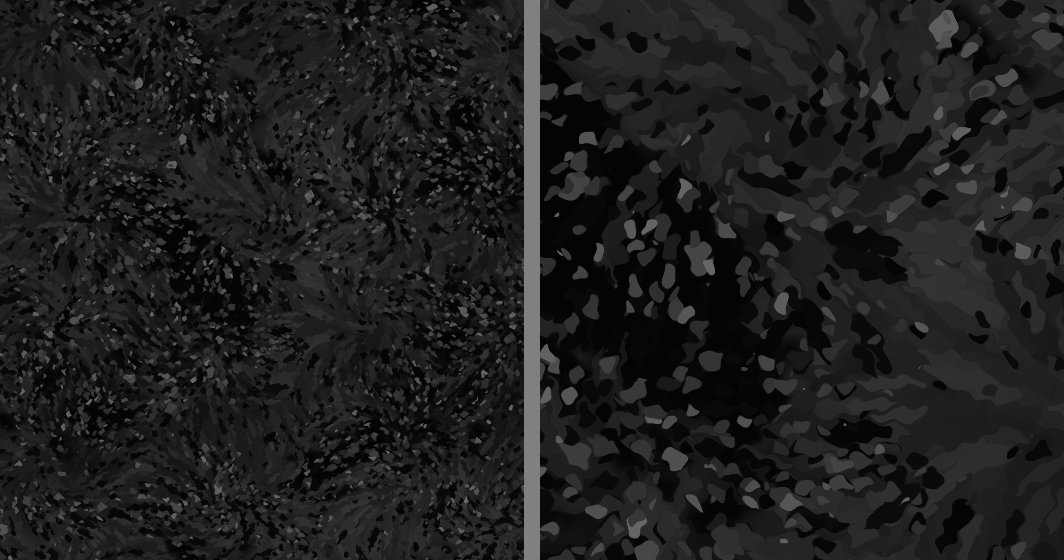
Left, the full canvas; right, a detail of the centre.
Give the GLSL for this texture, as a WebGL 1 fragment shader.

```glsl
precision highp float;
uniform vec2 u_resolution;

const float SHADOW = 0.016;
const float MID_LOW = 0.078;
const float MID_HIGH = 0.188;
const float LIGHT_LOW = 0.18;
const float LIGHT_HIGH = 0.40;
const float TUFTS = 3.8;             // radiating tufts per canvas height
const float SWIRL = 0.55;            // bend of the grain, radians
const float RAGGED = 0.0014;         // roughness of outlines
const vec2 BLADE = vec2(1.05, 0.25); // half sizes, in cells of a layer
const vec2 SLIVER = vec2(0.85, 0.24);
const vec2 CHIP = vec2(0.58, 0.36);

vec2 hash2(vec2 p) {
  vec3 q = fract(p.xyx * vec3(0.1031, 0.1030, 0.0973));
  q += dot(q, q.yzx + 33.33);
  return fract((q.xx + q.yz) * q.zy);
}

// Layered sines, roughly 0 to 1
float patches(vec2 p, float freq) {
  p *= freq;
  p += 1.3 * sin(p.yx * 0.7 + vec2(1.7, 4.1));
  float broad = sin(p.x + 0.6 * p.y) * sin(p.y - 0.4 * p.x + 1.0);
  vec2 r = vec2(p.x - p.y, p.x + p.y) * 1.7 + 1.2 * sin(p.yx * 1.3);
  return 0.5 + 0.33 * broad + 0.2 * sin(r.x) * sin(r.y + 2.0);
}

// Direction pointing away from the nearest tuft, gently bent
vec2 grain(vec2 p) {
  vec2 q = p * TUFTS;
  vec2 base = floor(q - 0.5);
  vec2 away = vec2(1.0, 0.0);
  float nearest = 9.0;
  for (int j = 0; j < 2; j++) {
    for (int i = 0; i < 2; i++) {
      vec2 id = base + vec2(float(i), float(j));
      vec2 d = q - id - 0.2 - 0.6 * hash2(id + 19.0);
      float dist = dot(d, d);
      if (dist < nearest) {
        nearest = dist;
        away = d;
      }
    }
  }
  float bend = SWIRL * (sin(p.x * 13.0 + 3.0 * p.y) + sin(p.y * 17.0 - 5.0 * p.x));
  vec2 turn = vec2(cos(bend), sin(bend));
  return normalize(vec2(dot(away, vec2(turn.x, -turn.y)), dot(away, turn.yx)) + 0.0001);
}

// Scattered tapered flecks along the grain: x = cover, y = random tone
vec2 flecks(vec2 p, float cells, vec2 size, float density, float seed) {
  vec2 q = p * cells;
  vec2 base = floor(q);
  float edge = 0.6 * cells / u_resolution.y;
  vec2 result = vec2(0.0);
  for (int j = -1; j <= 1; j++) {
    for (int i = -1; i <= 1; i++) {
      vec2 id = base + vec2(float(i), float(j));
      vec2 rnd = hash2(id + seed + 57.3);
      float grow = smoothstep(0.0, 0.12, density - rnd.y);
      if (grow > 0.02) {
        vec2 centre = id + 0.15 + 0.7 * hash2(id + seed);
        vec2 dir = grain(centre / cells);
        vec2 d = q - centre;
        vec2 extent = size * grow * mix(0.5, 1.0, fract(rnd.x * 7.3 + rnd.y * 3.1));
        vec2 local = vec2(dot(d, dir), dot(d, vec2(-dir.y, dir.x))) / extent;
        local.y *= 1.0 + 0.45 * local.x;
        float cover = 1.0 - smoothstep(-edge, edge, (length(local) - 1.0) * extent.y);
        result = vec2(max(result.x, cover), mix(result.y, rnd.x, cover));
      }
    }
  }
  return result;
}

void main() {
  vec2 p = gl_FragCoord.xy / u_resolution.y;
  vec2 ragged = p + RAGGED * sin(p.yx * vec2(430.0, 390.0) + 2.0 * sin(p * 170.0));

  float glow = patches(p + 3.0, 5.0) - 0.5;
  float clump = patches(p + 5.0, 31.0);
  float clutter = smoothstep(0.25, 0.75, 0.6 * patches(p + 7.0, 11.0) + 0.4 * clump);
  float torn = 0.7 * patches(p, 9.0) + 0.3 * patches(ragged + 2.0, 47.0);
  float gap = smoothstep(0.53, 0.70, torn + 0.10 * (p.x + p.y - 1.0));
  float busy = max(clutter, gap);

  // Muted ground with overlapping blades, thinning out over the gaps
  float tone = mix(0.112 + 0.06 * glow, SHADOW, gap);
  for (int i = 0; i < 4; i++) {
    float n = float(i);
    vec2 blade = flecks(ragged, 9.0 * pow(1.7, n), BLADE, 0.92 - 0.62 * gap, 31.0 * n);
    float shade = mix(MID_LOW, MID_HIGH, blade.y) + 0.075 * glow - 0.03 * gap;
    tone = mix(tone, shade, blade.x * 0.9);
  }

  // Dark slivers and chips
  vec2 sliver = flecks(ragged, 35.0, SLIVER, 0.12 + 0.42 * clutter + 0.2 * gap, 211.0);
  tone = mix(tone, SHADOW + 0.03 * sliver.y, sliver.x);
  vec2 chip = flecks(ragged, 72.0, CHIP, 0.17 + 0.42 * clutter, 307.0);
  tone = mix(tone, SHADOW + 0.025 * chip.y, chip.x);

  // Mid-toned crumbs break up the dark places
  vec2 crumb = flecks(ragged, 61.0, CHIP, 0.06 + 0.34 * busy, 353.0);
  tone = mix(tone, mix(0.09, 0.21, crumb.y), crumb.x);

  // Pale chips gathered in the cluttered places
  for (int i = 0; i < 2; i++) {
    float n = float(i);
    vec2 pale = flecks(ragged, 50.0 + 36.0 * n, CHIP, 0.04 + (0.17 + 0.21 * n) * busy, 401.0 + 73.0 * n);
    tone = mix(tone, mix(LIGHT_LOW, LIGHT_HIGH, pale.y * pale.y), pale.x);
  }

  gl_FragColor = vec4(vec3(tone), 1.0);
}
```
